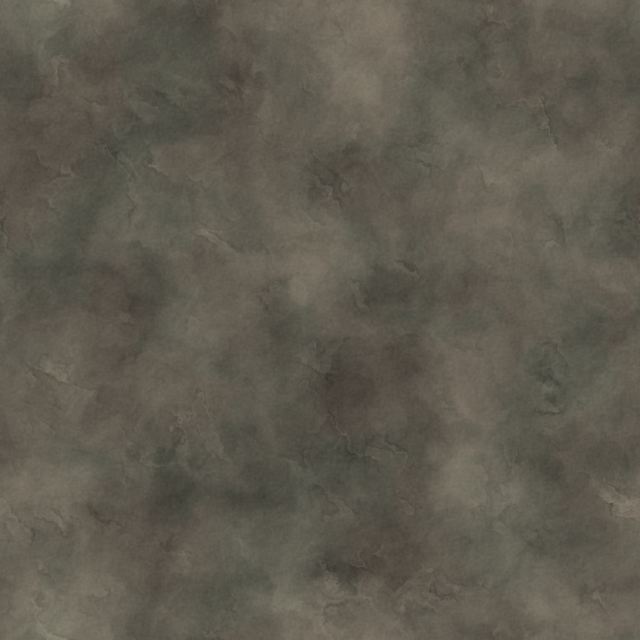
A three.js fragment shader for this texture:

```glsl
varying vec2 vUv;

const vec3 BASE_COLOR = vec3(0.372, 0.354, 0.310);
const vec3 GREEN_TINT = vec3(-0.010, 0.003, 0.001);
const vec3 ROSE_TINT = vec3(0.008, -0.003, -0.001);

// Random unit vector for a lattice cell
vec2 gradientAt(vec2 cell, vec2 period, float seed) {
  vec3 h = fract((mod(cell, period).xyx + seed * 1.37) * vec3(0.1031, 0.1030, 0.0973));
  h += dot(h, h.yzx + 33.33);
  float angle = 6.28319 * fract((h.x + h.y) * h.z);
  return vec2(cos(angle), sin(angle));
}

// Gradient noise that wraps after a whole number of cells
float wrapNoise(vec2 p, vec2 period, float seed) {
  vec2 i = floor(p);
  vec2 f = p - i;
  vec2 u = f * f * f * (f * (f * 6.0 - 15.0) + 10.0);
  vec2 e = vec2(1.0, 0.0);
  float a = dot(gradientAt(i, period, seed), f);
  float b = dot(gradientAt(i + e.xy, period, seed), f - e.xy);
  float c = dot(gradientAt(i + e.yx, period, seed), f - e.yx);
  float d = dot(gradientAt(i + e.xx, period, seed), f - e.xx);
  return mix(mix(a, b, u.x), mix(c, d, u.x), u.y);
}

// Layered noise; each octave is shifted so lattice points do not line up
float fbm(vec2 uv, vec2 period, float gain, float seed) {
  float sum = 0.0;
  float amplitude = 0.5;
  for (int i = 0; i < 6; i++) {
    float shift = seed + float(i) * 7.31;
    sum += amplitude * wrapNoise(uv * period + shift, period, shift);
    period *= 2.0;
    amplitude *= gain;
  }
  return sum;
}

vec2 warp(vec2 uv, float cells, float amount, float seed) {
  vec2 period = vec2(cells);
  return uv + amount * vec2(fbm(uv, period, 0.6, seed), fbm(uv, period, 0.6, seed + 19.7));
}

// Patches where a scattered feature shows
float patches(vec2 uv, float cells, float low, float high, float seed) {
  float n = wrapNoise(uv * cells + seed, vec2(cells), seed);
  return smoothstep(low, high, n);
}

// Embossed fold along a contour: a bright and a dark flank
float crease(vec2 uv, vec2 period, float width, float seed) {
  float d = (wrapNoise(uv * period + seed, period, seed) - 0.06) / width;
  return d * exp(-d * d);
}

// Soft one-sided glow along a contour
float wisp(vec2 uv, vec2 period, float width, float seed) {
  float d = (wrapNoise(uv * period + seed, period, seed) - 0.06) / width;
  return smoothstep(-0.5, 0.2, d) * exp(-max(d, 0.0));
}

// Relief of fine noise lit from the upper left
float relief(vec2 uv, float cells, float stepSize, float seed) {
  vec2 offset = vec2(-stepSize, stepSize);
  return fbm(uv, vec2(cells), 0.7, seed) - fbm(uv + offset, vec2(cells), 0.7, seed);
}

void main() {
  // Cloudy light and dark mottling
  vec2 cloudUv = warp(vUv, 6.0, 0.07, 3.1);
  float tone = 0.62 * fbm(cloudUv, vec2(4.0), 0.66, 11.3);
  tone += 0.24 * fbm(cloudUv, vec2(3.0, 2.0), 0.6, 41.9);

  // Diagonal axes; whole-number mixing keeps the tiling
  vec2 foldUv = warp(vUv, 14.0, 0.06, 27.4);
  vec2 diagonal = vec2(foldUv.x + foldUv.y, foldUv.x - foldUv.y);

  // Pale streaks
  float streakMask = patches(vUv, 6.0, 0.05, 0.45, 63.2);
  tone += 0.15 * streakMask * wisp(diagonal, vec2(6.0, 3.0), 0.2, 71.5);

  // Short wrinkles, mostly falling to the right
  float longMask = patches(vUv, 9.0, 0.08, 0.38, 52.8);
  float shortMask = patches(vUv, 14.0, 0.08, 0.38, 84.6);
  tone += 0.22 * longMask * crease(diagonal, vec2(11.0, 5.0), 0.055, 33.7);
  tone += 0.17 * shortMask * crease(diagonal, vec2(17.0, 9.0), 0.085, 95.1);
  tone += 0.12 * longMask * crease(foldUv, vec2(15.0, 21.0), 0.08, 22.3);

  // Leathery surface and fine grain
  tone += 0.16 * relief(vUv, 14.0, 0.003, 17.6);
  tone += 0.065 * wrapNoise(vUv * 190.0, vec2(190.0), 8.9);

  // Drifting green and rose casts
  float hue = fbm(cloudUv, vec2(5.0), 0.62, 76.4);
  vec3 tint = mix(GREEN_TINT, ROSE_TINT, smoothstep(-0.26, 0.26, hue + 0.3 * tone));

  gl_FragColor = vec4(BASE_COLOR * (1.0 + tone) + tint, 1.0);
}
```
